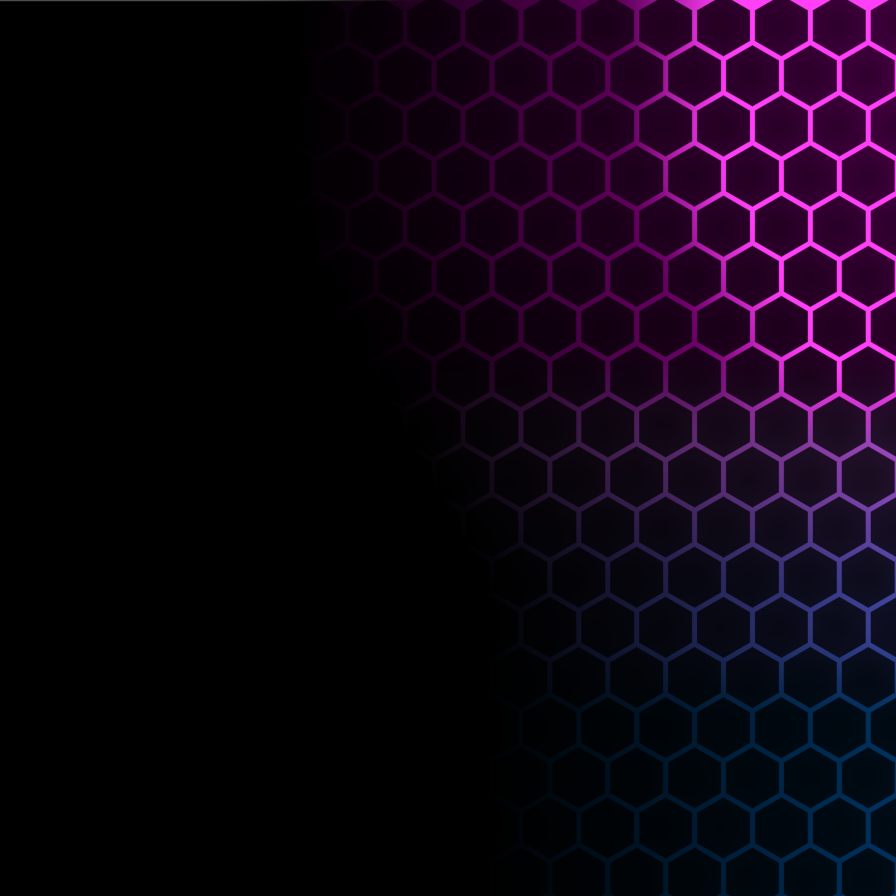
A three.js fragment shader for this background:

```glsl
// Glowing honeycomb mesh, magenta to teal, fading into black on the left.
#define PITCH 0.06462
#define ANCHOR vec2(0.8398, 0.9154)
#define LINE_HALF 0.0028
#define SOFTNESS 0.0009
#define TEAL vec3(0.0, 0.20, 0.38)
#define INDIGO vec3(0.25, 0.27, 0.62)
#define VIOLET vec3(0.62, 0.28, 0.75)
#define MAGENTA vec3(0.67, 0.0, 0.64)
#define HOT_PINK vec3(1.0, 0.25, 0.97)
#define RIM_GREY vec3(0.30)

varying vec2 vUv;

// Offset from the centre of the nearest pointy-top hexagon of unit width.
vec2 hexLocal(vec2 p) {
  vec2 period = vec2(1.0, sqrt(3.0));
  vec2 a = mod(p + 0.5 * period, period) - 0.5 * period;
  vec2 b = mod(p, period) - 0.5 * period;
  return dot(a, a) < dot(b, b) ? a : b;
}

// Distance inward from the border of a unit-width hexagon.
float hexBorder(vec2 p) {
  p = abs(p);
  return 0.5 - max(p.x, dot(p, vec2(0.5, 0.5 * sqrt(3.0))));
}

// Colour of the mesh at full strength, from bottom to top.
vec3 verticalRamp(float y) {
  vec3 color = mix(TEAL, INDIGO, smoothstep(0.19, 0.31, y));
  color = mix(color, VIOLET, smoothstep(0.31, 0.52, y));
  return mix(color, MAGENTA, smoothstep(0.50, 0.62, y));
}

// Light grows rightward from a slanted dark boundary.
float horizontalFade(vec2 uv) {
  float darkEdge = mix(0.54, 0.33, clamp((uv.y - 0.35) / 0.39, 0.0, 1.0));
  return clamp((uv.x - darkEdge) / (1.0 - darkEdge), 0.0, 1.0);
}

// Hot region in the upper right.
float hotGlow(vec2 uv) {
  float center = mix(0.87, 0.77, smoothstep(0.55, 0.85, uv.y));
  return smoothstep(center - 0.09, center + 0.06, uv.x)
       * smoothstep(0.49, 0.60, uv.y);
}

void main() {
  // Honeycomb geometry
  vec2 local = hexLocal((vUv - ANCHOR) / PITCH);
  float border = hexBorder(local) * PITCH;
  float line = 1.0 - smoothstep(LINE_HALF - SOFTNESS, LINE_HALF + SOFTNESS, border);

  // Cells centred above the canvas are solid
  float cellCenterY = vUv.y - local.y * PITCH;
  line = max(line, step(1.005, cellCenterY));

  // Lighting of lines and cells
  vec3 light = verticalRamp(vUv.y) * horizontalFade(vUv);
  vec3 lineColor = mix(light, HOT_PINK, hotGlow(vUv));
  float fillLevel = mix(0.21, 0.34, smoothstep(0.5, 0.9, vUv.y));
  float cellShade = mix(1.1, 0.88, smoothstep(0.0, 0.5 * PITCH, border));
  vec3 color = mix(light * fillLevel * cellShade, lineColor, line);

  // Faint rim along the top, over the dark side
  float rim = smoothstep(0.9978, 0.9995, vUv.y) * (1.0 - smoothstep(0.25, 0.5, vUv.x));
  color = max(color, RIM_GREY * rim);

  gl_FragColor = vec4(color, 1.0);
}
```
